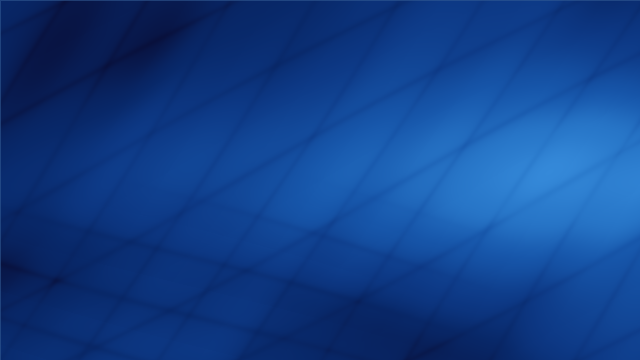
Write a Shadertoy shader that draws this background.

```glsl
vec2 turn(vec2 p, float degreesUp) {
    float a = radians(degreesUp);
    return vec2(dot(p, vec2(cos(a), sin(a))), dot(p, vec2(-sin(a), cos(a))));
}

// Soft elliptical light, tilted counterclockwise
float glow(vec2 p, vec2 center, vec2 radii, float tilt) {
    vec2 q = turn(p - center, tilt) / radii;
    return exp(-dot(q, q));
}

// Parallel creases: a thin dark core with a wider shadow on its lower side
float creases(vec2 p, float tilt, float spacing, float offset, float width) {
    vec2 q = turn(p, tilt);
    float across = q.y - offset + 0.012 * sin(q.x * 3.1 + q.y * 5.0);
    float d = (fract(across / spacing + 0.5) - 0.5) * spacing;
    float core = exp(-d * d / (width * width));
    float shadow = exp(-abs(d) / (width * (d < 0.0 ? 6.0 : 2.5)));
    return 0.45 * core + 0.55 * shadow;
}

// Broad silky streaks from layered sines
float silk(vec2 p, float tilt) {
    vec2 q = turn(p, tilt);
    float sum = 0.0, weight = 0.5, frequency = 13.0;
    for (int i = 0; i < 3; i++) {
        sum += weight * sin(q.y * frequency + sin(q.x * 2.3 + float(i) * 1.7));
        weight *= 0.55;
        frequency *= 1.9;
    }
    return sum;
}

vec3 blueRamp(float tone) {
    vec3 color = mix(vec3(0.03, 0.05, 0.21), vec3(0.03, 0.15, 0.40), smoothstep(0.0, 0.28, tone));
    color = mix(color, vec3(0.05, 0.22, 0.52), smoothstep(0.24, 0.48, tone));
    color = mix(color, vec3(0.09, 0.34, 0.67), smoothstep(0.42, 0.70, tone));
    color = mix(color, vec3(0.16, 0.47, 0.79), smoothstep(0.64, 0.87, tone));
    return mix(color, vec3(0.23, 0.57, 0.88), smoothstep(0.84, 1.02, tone));
}

float lightField(vec2 p) {
    // Bright sweep and its lifted corners
    float tone = 0.21;
    tone += 0.39 * glow(p, vec2(1.10, 0.52), vec2(0.92, 0.29), 7.0);
    tone += 0.44 * glow(p, vec2(1.76, 0.50), vec2(0.60, 0.25), 14.0);
    tone += 0.19 * glow(p, vec2(1.38, 0.95), vec2(0.52, 0.34), 25.0);
    tone += 0.25 * glow(p, vec2(1.76, 0.08), vec2(0.36, 0.25), 25.0);
    tone += 0.17 * glow(p, vec2(0.38, 0.00), vec2(0.48, 0.17), 8.0);
    tone += 0.08 * glow(p, vec2(0.42, 0.60), vec2(0.32, 0.16), 20.0);

    // Dark pockets
    tone -= 0.17 * glow(p, vec2(0.02, 0.25), vec2(0.24, 0.11), 22.0);
    tone -= 0.15 * glow(p, vec2(0.44, 0.88), vec2(0.28, 0.08), 52.0);
    tone -= 0.15 * glow(p, vec2(0.16, 0.85), vec2(0.30, 0.11), 50.0);
    tone -= 0.12 * glow(p, vec2(1.17, 0.04), vec2(0.40, 0.09), -18.0);
    tone -= 0.09 * glow(p, vec2(1.70, 1.02), vec2(0.20, 0.07), 50.0);
    return tone;
}

void mainImage(out vec4 fragColor, in vec2 fragCoord) {
    vec2 p = fragCoord / iResolution.y;
    float aspect = iResolution.x / iResolution.y;
    p.x *= 1.7778 / aspect;

    float tone = lightField(p) + 0.025 * silk(p, 54.0);

    // Crossing fabric creases
    float lowerLeft = smoothstep(0.55, 0.25, p.y) * smoothstep(1.5, 0.8, p.x);
    tone -= 0.065 * creases(p, 28.0, 0.22, -0.09, 0.009);
    tone -= 0.055 * creases(p, 57.0, 0.19, 0.0, 0.008);
    tone -= 0.075 * lowerLeft * creases(p, -16.0, 0.15, 0.418, 0.010);
    tone += 0.045;

    // Faint pale rim along the left and top
    vec3 color = blueRamp(tone);
    float rim = 1.0 - smoothstep(0.001, 0.0035, min(p.x, 1.0 - p.y));
    color = mix(color, vec3(0.20, 0.36, 0.58), 0.6 * rim);
    fragColor = vec4(color, 1.0);
}
```
